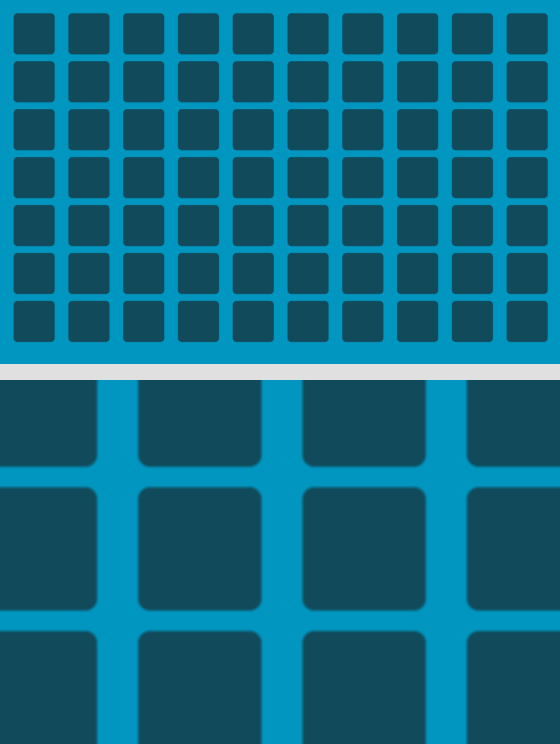
Top, the full canvas; bottom, a detail of the centre.
This pattern is drawn by a WebGL 1 fragment shader. Its source:

```glsl
precision highp float;

uniform vec2 u_resolution;

// Lengths are fractions of the canvas height, measured from the top left.
const vec2 TILE_COUNT = vec2(10.0, 7.0);
const vec2 TILE_PITCH = vec2(0.1505, 0.1317);
const vec2 FIRST_CENTER = vec2(0.0938, 0.0929);
const float TILE_SIDE = 0.1130;
const float CORNER_RADIUS = 0.0110;
const float EDGE_SOFTNESS = 0.0023;

const vec3 GROUND_COLOR = vec3(0.0, 0.588, 0.753);
const vec3 TILE_COLOR = vec3(0.065, 0.294, 0.357);

float roundedSquare(vec2 p, float side, float radius) {
  vec2 q = abs(p) - (0.5 * side - radius);
  return length(max(q, 0.0)) + min(max(q.x, q.y), 0.0) - radius;
}

// Offset from the center of the nearest tile in the finite grid.
vec2 tileOffset(vec2 p) {
  vec2 fromFirst = p - FIRST_CENTER;
  vec2 index = floor(fromFirst / TILE_PITCH + 0.5);
  index = clamp(index, vec2(0.0), TILE_COUNT - 1.0);
  return fromFirst - index * TILE_PITCH;
}

void main() {
  vec2 p = gl_FragCoord.xy / u_resolution.y;
  p.y = 1.0 - p.y;

  // Soft edge, never narrower than the sampling grid.
  float distanceToTile = roundedSquare(tileOffset(p), TILE_SIDE, CORNER_RADIUS);
  float softness = max(EDGE_SOFTNESS, 0.5 / u_resolution.y);
  float coverage = 1.0 - smoothstep(-softness, softness, distanceToTile);

  gl_FragColor = vec4(mix(GROUND_COLOR, TILE_COLOR, coverage), 1.0);
}
```
